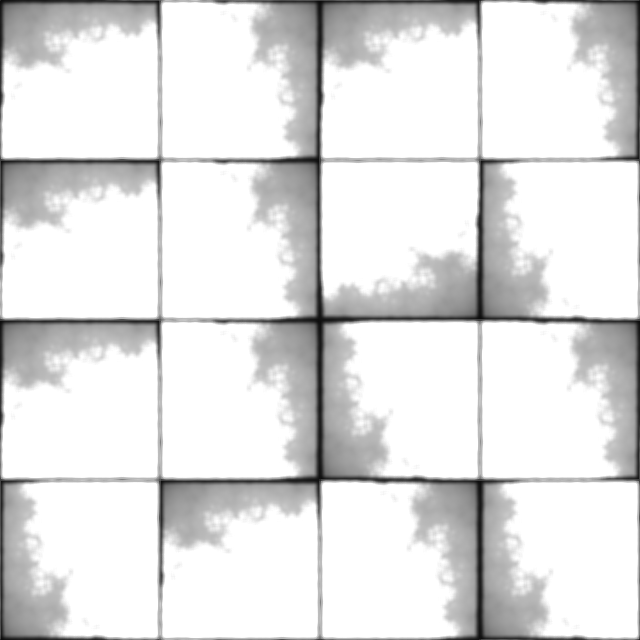
Write a Shadertoy shader that draws this texture map.

```glsl
#define TILES 4.0
#define LINE_WIDTH 0.034
#define LINE_FLOOR 0.13
#define CORNER_RADIUS 0.035
#define GRAIN_SCALE 5.0
#define GRAIN_AMOUNT 1.5
#define SHADE_TONE 0.69
#define CORNER_SHADE 0.42
#define GLARE 3.0
#define SOFTNESS 0.007

// Clockwise quarter turns of each tile, top row first
const int TURNS[16] = int[16](0, 1, 0, 1,
                              0, 1, 2, 3,
                              0, 1, 3, 1,
                              3, 0, 1, 3);

vec2 hash2(vec2 p) {
    vec2 q = vec2(dot(p, vec2(127.1, 311.7)), dot(p, vec2(269.5, 183.3)));
    return fract(sin(q) * 43758.5);
}

// Squared distance to the nearest scattered point
float cellular(vec2 p) {
    vec2 cell = floor(p), local = fract(p);
    float nearest = 2.0;
    for (int y = -1; y <= 1; y++) {
        for (int x = -1; x <= 1; x++) {
            vec2 o = vec2(x, y);
            vec2 d = o + hash2(cell + o) - local;
            nearest = min(nearest, dot(d, d));
        }
    }
    return nearest;
}

// Layered cellular grain, roughly centred on zero, bright at the points
float grain(vec2 p) {
    float sum = 0.0, amp = 0.5;
    p *= GRAIN_SCALE;
    for (int i = 0; i < 4; i++) {
        sum += amp * (0.27 - cellular(p));
        p = p * 2.03 + 17.3;
        amp *= 0.6;
    }
    return sum;
}

float roundedBox(vec2 p, float halfSize, float radius) {
    vec2 q = abs(p) - halfSize + radius;
    return length(max(q, 0.0)) + min(max(q.x, q.y), 0.0) - radius;
}

// One tile, shaded along its top and deepest at the top left
float tileTone(vec2 p) {
    vec2 uv = p + 0.5;
    float n = grain(uv);

    // Shadow depth shrinks from left to right
    float reach = 0.21 + 0.31 * pow(clamp(1.0 - uv.x, 0.0, 1.0), 1.6);
    float t = (1.0 - uv.y) / reach;
    float f = t + GRAIN_AMOUNT * n;
    float light = SHADE_TONE + 0.12 * min(t, 1.5) + 0.16 * n;
    light += 0.3 * smoothstep(0.65, 1.15, f);
    light *= 1.0 - CORNER_SHADE * exp(-5.0 * length(uv - vec2(0.0, 1.0)));
    light += GLARE * smoothstep(0.95, 2.0, f);

    // Dark rim, thinned by the glare where the tile is overexposed
    float inside = -roundedBox(p, 0.5, CORNER_RADIUS) + 0.012 * n;
    float rim = mix(LINE_FLOOR, 1.0, smoothstep(0.003, LINE_WIDTH, inside));
    rim *= 1.0 - 0.2 * exp(-max(inside, 0.0) / 0.05);
    return clamp(light * rim, 0.0, 1.0);
}

// Grid of tiles, each turned by quarter turns
float gridTone(vec2 p) {
    ivec2 cell = ivec2(mod(floor(p), TILES));
    vec2 local = fract(p) - 0.5;
    int turns = TURNS[(3 - cell.y) * 4 + cell.x];
    for (int i = 0; i < turns; i++) local = vec2(-local.y, local.x);
    return tileTone(local);
}

void mainImage(out vec4 fragColor, in vec2 fragCoord) {
    vec2 p = fragCoord / iResolution.xy * TILES;

    // Four taps soften the grain and the seams
    float tone = 0.0;
    for (int i = 0; i < 4; i++) {
        vec2 tap = vec2(i % 2, i / 2) * 2.0 - 1.0;
        tone += 0.25 * gridTone(p + SOFTNESS * tap);
    }
    fragColor = vec4(vec3(tone), 1.0);
}
```
